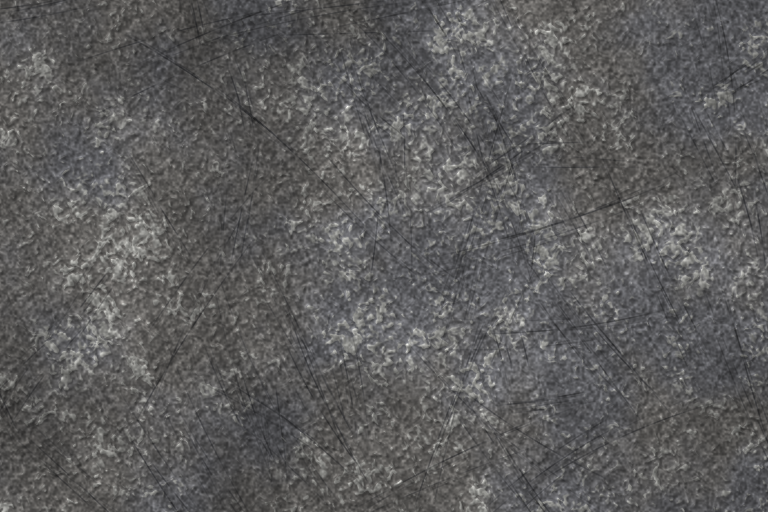
A Shadertoy shader for this texture:

```glsl
const float BASE_TONE = 0.337;
const float CLOUD_DEPTH = 0.50;
const float RELIEF_DEPTH = 0.50;
const float GRAIN_DEPTH = 0.36;
const float HATCH_DEPTH = 0.26;
const float FLAKE_DEPTH = 0.36;
const float SCRATCH_DEPTH = 0.27;
const float SMEAR_DEPTH = 0.05;
const float GRAIN_SCALE = 118.0;
const float SCRATCH_WIDTH = 0.0013;
const int BUNDLES = 56;
const int STRANDS = 5;
const vec2 LIGHT_DIR = vec2(-0.6, 0.8);
const vec3 WARM = vec3(1.02, 1.0, 0.975);
const vec3 COOL = vec3(0.985, 0.99, 1.025);
const vec3 CHALK = vec3(1.0, 1.0, 0.975);

float hash(vec2 p) {
    vec3 q = fract(vec3(p.xyx) * 0.1031);
    q += dot(q, q.yzx + 33.33);
    return fract((q.x + q.y) * q.z);
}

float noise(vec2 p) {
    vec2 cell = floor(p), f = fract(p);
    f = f * f * (3.0 - 2.0 * f);
    float low = mix(hash(cell), hash(cell + vec2(1, 0)), f.x);
    float high = mix(hash(cell + vec2(0, 1)), hash(cell + vec2(1, 1)), f.x);
    return mix(low, high, f.y);
}

mat2 rotation(float angle) {
    float c = cos(angle), s = sin(angle);
    return mat2(c, -s, s, c);
}

float fbm(vec2 p) {
    float sum = 0.0, weight = 0.516;
    for (int i = 0; i < 5; i++) {
        sum += weight * noise(p);
        p = rotation(0.6) * p * 2.03 + 17.3;
        weight *= 0.5;
    }
    return sum;
}

// Bumpy plaster surface, used for relief and for flakes
float crust(vec2 p) {
    vec2 q = rotation(0.5) * p * GRAIN_SCALE;
    q += 1.2 * vec2(noise(q * 0.45 + 7.0), noise(q * 0.45 + 51.0));
    return 0.62 * noise(q) + 0.38 * noise(q * 1.8 + 31.0);
}

float glow(vec2 p, vec2 center, float radius) {
    vec2 d = (p - center) / radius;
    return exp(-dot(d, d));
}

// Fine strokes stretched along one direction
float hatch(vec2 p, float angle) {
    vec2 q = rotation(angle) * p;
    q.y += 0.03 * noise(q * 4.0);
    return noise(q * vec2(13.0, 170.0)) - 0.5;
}

// x: thin scratches, y: soft dark smears beneath them
vec2 scratches(vec2 p, float pixel) {
    vec2 total = vec2(0.0);
    float width = max(SCRATCH_WIDTH, 0.7 * pixel);
    float coverage = SCRATCH_WIDTH / width;
    for (int i = 0; i < BUNDLES; i++) {
        vec2 seed = vec2(float(i) * 3.7 + 1.0, 11.0);
        vec2 center = vec2(1.5 * hash(seed), hash(seed + 5.1));
        float spread = hash(seed + 9.3) - 0.5;
        float angle = hash(seed + 13.7) < 0.62 ? -1.0 + 0.8 * spread : 0.9 + 1.8 * spread;
        float reach = mix(0.07, 0.30, hash(seed + 21.9));
        vec2 q = rotation(angle) * (p - center);
        q.y -= (hash(seed + 27.1) - 0.5) * 0.9 * q.x * q.x;
        float band = q.y / 0.025;
        total.y += exp(-band * band) * smoothstep(reach, 0.2 * reach, abs(q.x));
        for (int j = 0; j < STRANDS; j++) {
            vec2 strand = seed + vec2(float(j) * 7.3, 40.0);
            float along = q.x + (hash(strand + 3.0) - 0.5) * reach;
            float offset = (hash(strand) - 0.5) * 0.07;
            float slope = (hash(strand + 6.0) - 0.5) * 0.2;
            float dist = abs(q.y - offset - slope * q.x);
            float line = 1.0 - smoothstep(0.2 * width, 1.8 * width, dist);
            float fade = smoothstep(reach, 0.3 * reach, abs(along));
            float broken = smoothstep(0.0, 0.8, noise(vec2(along * 40.0, strand.x)));
            total.x += line * fade * broken * coverage * mix(0.3, 1.4, hash(strand + 8.0));
        }
    }
    return min(total, vec2(1.6, 2.5));
}

void mainImage(out vec4 fragColor, in vec2 fragCoord) {
    vec2 p = fragCoord / iResolution.y;
    float pixel = 1.0 / iResolution.y;

    // Worn light areas and darker surroundings
    float cloud = fbm(p * 4.2 + 4.0) - 0.5;
    float patches = 0.8 * glow(p, vec2(0.25, 0.47), 0.13) + 0.6 * glow(p, vec2(0.70, 0.41), 0.17)
                  + 0.6 * glow(p, vec2(0.91, 0.40), 0.11) + 0.35 * glow(p, vec2(0.85, 0.82), 0.28);
    float vignette = glow(p, vec2(0.85, 0.55), 0.85) - 0.6;
    float wear = fbm(p * 15.0 + 20.0) - 0.5 + 0.22 * patches + 0.3 * cloud;

    // Embossed grain
    vec2 lightStep = LIGHT_DIR * 0.42 / GRAIN_SCALE;
    float height = crust(p);
    float relief = crust(p - lightStep) - crust(p + lightStep);
    float grain = noise(p * 230.0) - 0.5;
    float flakes = smoothstep(0.62, 0.90, height + 0.85 * wear);
    float strokes = hatch(p, -1.0) + 0.7 * hatch(p + 3.0, 0.75);
    vec2 marks = scratches(p, pixel);

    // Tone is combined as a logarithm to keep the shadows compact
    float shade = CLOUD_DEPTH * cloud + 0.16 * vignette + RELIEF_DEPTH * relief
                + GRAIN_DEPTH * grain + HATCH_DEPTH * strokes + FLAKE_DEPTH * flakes
                + 0.06 * patches - SCRATCH_DEPTH * marks.x - SMEAR_DEPTH * marks.y;
    float tone = BASE_TONE * exp(shade);

    float coolness = smoothstep(0.3, 0.7, fbm(p * 6.0 + 60.0) + 0.12 * (p.x - 0.75));
    vec3 tint = mix(WARM, COOL, clamp(coolness + 0.4 * marks.x, 0.0, 1.0));
    tint = mix(tint, CHALK, flakes);
    fragColor = vec4(clamp(tone * tint, 0.0, 1.0), 1.0);
}
```
